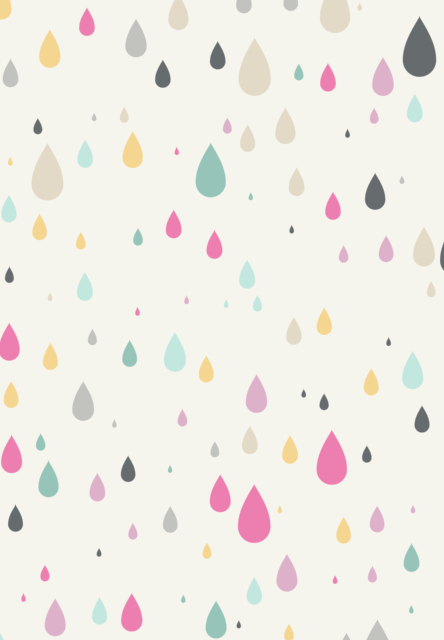
Reproduce this pattern procedurally as a Shadertoy shader.

```glsl
// Scattered raindrops in soft colours on a cream ground.
// The plane is cut into columns of cells, each column slid by a random amount;
// every cell holds one drop of hashed size, colour and place that fits inside it.

// Lengths are fractions of the canvas height.
const vec2 CELL = vec2(0.064, 0.100);
const vec2 ORIGIN = vec2(0.660, 1.000);   // keeps cell numbers positive
const float GAP = 0.004;                  // clear space left between drops
const float SIZE_VARIATION = 0.10;

// Drop proportions, relative to its height.
const float BELLY = 0.278;                // radius of the round bottom
const float TAPER = 1.0 - BELLY;          // from belly centre up to the tip
const float HALF_PI = 1.5707963;

// Drop heights and the cumulative share of drops up to each class.
const float HUGE = 0.094, LARGE = 0.062, MEDIUM = 0.045, SMALL = 0.027, TINY = 0.013;
const vec4 CLASS_LIMITS = vec4(0.065, 0.245, 0.615, 0.815);

const vec3 CREAM = vec3(0.965, 0.960, 0.930);
const int COLOURS = 8;
const int HUGE_COLOURS = 5;               // only the first ones come in huge
const vec3 PALETTE[COLOURS] = vec3[](
    vec3(0.930, 0.495, 0.690),            // pink
    vec3(0.590, 0.770, 0.725),            // teal
    vec3(0.760, 0.760, 0.750),            // grey
    vec3(0.400, 0.420, 0.430),            // charcoal
    vec3(0.890, 0.850, 0.780),            // beige
    vec3(0.870, 0.695, 0.795),            // lilac
    vec3(0.760, 0.905, 0.875),            // mint
    vec3(0.955, 0.840, 0.570));           // yellow

vec3 hash3(vec2 p) {
    vec3 q = fract(p.xyx * vec3(0.1031, 0.1030, 0.0973));
    q += dot(q, q.yxz + 33.33);
    return fract((q.xxy + q.yzz) * q.zyx);
}

// Low-discrepancy value per cell, so that equal ranks lie far apart.
float spread(vec2 cell, vec2 step2, float jitter) {
    return fract(dot(cell, step2) + 0.15 * jitter);
}

float dropHeight(float rank) {
    if (rank < CLASS_LIMITS.x) return HUGE;
    if (rank < CLASS_LIMITS.y) return LARGE;
    if (rank < CLASS_LIMITS.z) return MEDIUM;
    if (rank < CLASS_LIMITS.w) return SMALL;
    return TINY;
}

// Approximate signed distance to a drop of height 1, belly centre at the origin.
float dropDistance(vec2 p) {
    if (p.y < 0.0) return length(p) - BELLY;
    float angle = HALF_PI * min(p.y / TAPER, 1.5);
    float halfWidth = BELLY * cos(angle);
    float slope = BELLY * HALF_PI / TAPER * sin(angle);
    return (abs(p.x) - halfWidth) / sqrt(1.0 + slope * slope);
}

void mainImage(out vec4 fragColor, in vec2 fragCoord) {
    float pixel = 1.0 / iResolution.y;
    vec2 p = fragCoord * pixel + ORIGIN;

    // Find the cell, with its column slid up or down.
    float column = floor(p.x / CELL.x);
    p.y += CELL.y * hash3(vec2(column, 7.0)).x;
    vec2 cell = vec2(column, floor(p.y / CELL.y));
    vec2 local = p - (cell + 0.5) * CELL;

    // Choose size and colour.
    vec3 place = hash3(cell);
    vec3 look = hash3(cell + 51.0);
    float rank = spread(cell, vec2(0.7549, 0.5698), look.x);
    float height = dropHeight(rank);
    int choices = height == HUGE ? HUGE_COLOURS : COLOURS;
    float pick = spread(cell, vec2(0.4142, 0.7321), 6.0 * look.y);
    vec3 colour = PALETTE[int(pick * float(choices))];
    height *= 1.0 - SIZE_VARIATION * look.z;

    // Move the drop within the room left in its cell.
    vec2 room = CELL - GAP - height * vec2(2.0 * BELLY, 1.0);
    vec2 middle = (place.xy - 0.5) * room;
    vec2 bellyCentre = middle - vec2(0.0, height * (0.5 - BELLY));

    float dist = height * dropDistance((local - bellyCentre) / height);
    float cover = 1.0 - smoothstep(-0.9 * pixel, 0.9 * pixel, dist);
    fragColor = vec4(mix(CREAM, colour, cover), 1.0);
}
```
